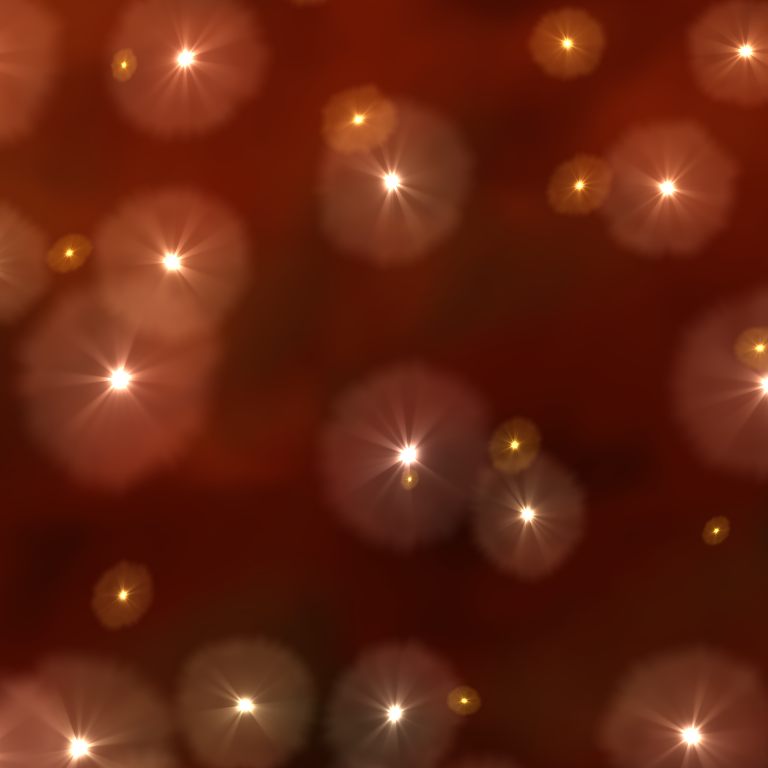
Reproduce this background procedurally as a Shadertoy shader.

```glsl
// Glowing warm stars with soft dusty halos scattered over a dark red nebula.

const float CELL = 0.2;            // spacing of the star grid
const float STAR_CHANCE = 0.86;    // share of cells holding a star
const float MIN_RADIUS = 0.014;    // halo radii, in canvas heights
const float MAX_RADIUS = 0.165;
const float HAZE = 0.115;          // strength of the flat halo
const float GLOW = 0.032;          // strength of the inner falloff
const float CORE = 0.9;            // strength of the hot centre
const float EDGE_ROUGHNESS = 0.16;
const float RISE = 0.14;           // nebula brightening towards the top

const vec3 YELLOW = vec3(0.98, 0.88, 0.17);
const vec3 CREAM = vec3(1.0, 0.93, 0.74);
const vec3 CLOUD_DARK = vec3(0.13, 0.025, 0.002);
const vec3 CLOUD_RED = vec3(0.285, 0.045, 0.004);
const vec3 CLOUD_BRIGHT = vec3(0.50, 0.11, 0.015);
const vec3 DUST = vec3(-0.03, 0.04, 0.014);

vec3 hash3(vec2 p) {
    vec3 q = fract(p.xyx * vec3(0.1031, 0.1030, 0.0973));
    q += dot(q, q.yxz + 33.33);
    return fract((q.xxy + q.yzz) * q.zyx);
}

float noise(vec2 p) {
    vec2 i = floor(p), f = fract(p);
    f = f * f * f * (f * (f * 6.0 - 15.0) + 10.0);
    float low = mix(hash3(i).x, hash3(i + vec2(1, 0)).x, f.x);
    float high = mix(hash3(i + vec2(0, 1)).x, hash3(i + vec2(1, 1)).x, f.x);
    return mix(low, high, f.y);
}

mat2 rotation(float a) {
    float c = cos(a), s = sin(a);
    return mat2(c, s, -s, c);
}

float fbm(vec2 p) {
    float sum = 0.0, amp = 0.56;
    for (int i = 0; i < 4; i++) {
        sum += amp * noise(p);
        p = rotation(0.7) * p * 2.03 + 17.3;
        amp *= 0.42;
    }
    return sum / 0.935;
}

// Smooth clouds, stretched along a rising diagonal
vec3 nebula(vec2 uv) {
    vec2 p = rotation(-0.6) * uv * vec2(2.2, 3.0) + 5.7;
    float warp = fbm(p * 0.8 + 31.0);
    float density = fbm(p + 0.8 * warp) + RISE * (uv.y - 0.5);
    vec3 col = mix(CLOUD_DARK, CLOUD_RED, smoothstep(0.18, 0.5, density));
    col = mix(col, CLOUD_BRIGHT, smoothstep(0.48, 0.86, density));
    return col + DUST * smoothstep(0.45, 0.8, fbm(p * 1.1 + 63.0));
}

// Light of one star at offset d; size runs from 0 to 1
vec3 star(vec2 d, float size, vec3 rnd) {
    float radius = mix(MIN_RADIUS, MAX_RADIUS, size);
    vec2 dir = d / max(length(d), 1e-4);

    // Small halos are flatter ellipses
    float squash = 1.0 + rnd.x * mix(0.55, 0.15, smoothstep(0.0, 0.4, size));
    vec2 e = rotation(-0.6 + 1.6 * (rnd.y - 0.5)) * d * vec2(1.0, squash);
    float q = length(e) / radius;

    // Halo with a ragged, faintly cloudy rim
    vec2 seed = floor(rnd.zy * 90.0);
    float rim = 0.65 * noise(dir * 3.0 + seed) + 0.35 * noise(dir * 9.0 + seed);
    float mottling = noise(e / radius * 4.0 + seed + 40.0);
    float edge = smoothstep(1.03, 0.74, q + EDGE_ROUGHNESS * (rim - 0.5));
    float haze = HAZE * edge * (0.7 + 0.35 * mottling + 0.3 * (1.0 - q));

    // Rays modulate the inner glow
    float ray = smoothstep(0.3, 0.9, noise(dir * 4.5 + seed + 11.0));
    float glow = max(pow(max(q, 0.03), -1.2) - 1.0, 0.0);
    glow *= GLOW * (0.65 + 0.9 * ray);

    float coreWidth = mix(0.13, 0.088, smoothstep(0.0, 0.5, size));
    float core = CORE * exp(-q * q / (coreWidth * coreWidth));

    vec3 tint = mix(YELLOW, CREAM, smoothstep(0.05, 0.65, size));
    tint.g *= mix(0.9, 1.02, rnd.z);
    return tint * (haze + glow) + mix(tint, vec3(1.0), 0.4) * core;
}

void mainImage(out vec4 fragColor, in vec2 fragCoord) {
    vec2 uv = fragCoord / iResolution.y;
    vec3 col = nebula(uv);

    // Each halo reaches at most into the neighbouring cells
    vec2 home = floor(uv / CELL);
    for (int y = -1; y <= 1; y++) {
        for (int x = -1; x <= 1; x++) {
            vec2 cell = home + vec2(x, y);
            vec3 place = hash3(cell + 71.0);
            vec3 shape = hash3(cell + 137.0);
            if (place.z > STAR_CHANCE) continue;
            float size = pow(hash3(cell + 211.0).x, 1.15);
            col += star(uv - (cell + place.xy) * CELL, size, shape);
        }
    }
    fragColor = vec4(clamp(col, 0.0, 1.0), 1.0);
}
```
